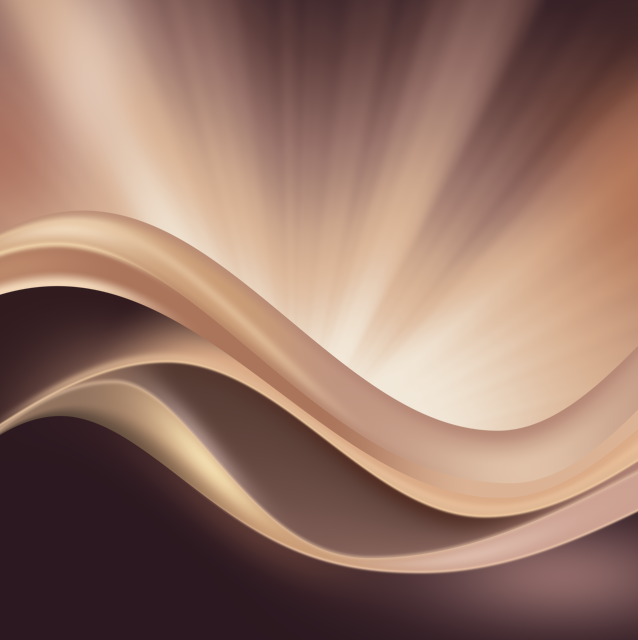
Reproduce this background procedurally as a Shadertoy shader.

```glsl
// Satin ribbons in bronze and cream sweep below a fan of soft light rays.
// Each ribbon edge is a stretched cosine; layers are painted from top to bottom,
// shaded by their relative depth between two edges, with Gaussian highlights.

const float PI = 3.14159265;
const vec3 CREAM = vec3(0.95, 0.91, 0.85);
const vec3 PEACH = vec3(0.86, 0.71, 0.59);
const vec3 TAN = vec3(0.79, 0.61, 0.46);
const vec3 BRONZE = vec3(0.67, 0.46, 0.36);
const vec3 MAUVE = vec3(0.59, 0.44, 0.41);
const vec3 UMBER = vec3(0.39, 0.26, 0.25);
const vec3 PLUM = vec3(0.17, 0.095, 0.125);

float bell(float d, float width) { return exp(-d * d / (width * width)); }

float spot(vec2 p, vec2 center, vec2 size) { return bell(length((p - center) / size), 1.0); }

float cover(float d) {
    float w = 0.8 / iResolution.y;
    return smoothstep(-w, w, d);
}

float depth(float y, float top, float bottom) {
    return clamp((top - y) / max(top - bottom, 0.002), 0.0, 1.0);
}

// One-dimensional gradient noise
float slope(float i) { return 2.0 * fract(sin(i * 127.1) * 437.58) - 1.0; }

float noise(float x) {
    float i = floor(x), f = fract(x);
    float u = f * f * f * (f * (f * 6.0 - 15.0) + 10.0);
    return mix(slope(i) * f, slope(i + 1.0) * (f - 1.0), u);
}

// Cosine from crest to trough; stretch sets the pace beyond each end
float wave(float x, vec2 crest, vec2 trough, float bias, vec2 stretch) {
    float t = (x - crest.x) / (trough.x - crest.x);
    float m = clamp(t, 0.0, 1.0);
    float phase = m + bias * m * (1.0 - m)
        + min(t, 0.0) * stretch.x + max(t - 1.0, 0.0) * stretch.y;
    return mix(trough.y, crest.y, 0.5 + 0.5 * cos(PI * phase));
}

// Light fan: the reach of the glow varies with the angle about a focus
vec3 lightRays(vec2 p, vec2 focus) {
    vec2 d = p - focus;
    float angle = atan(d.x, d.y);
    float reach = 0.64 + 0.34 * (1.0 - smoothstep(-0.4, 0.0, angle))
        + 0.5 * bell(angle + 0.49, 0.085) + 0.23 * bell(angle - 0.40, 0.10)
        + 0.35 * smoothstep(0.62, 0.88, angle)
        + 0.13 * noise(angle * 9.0 + 3.0) + 0.06 * noise(angle * 23.0);
    float s = length(d) / reach;
    vec3 col = mix(CREAM, PEACH, smoothstep(0.2, 0.52, s));
    col = mix(col, MAUVE, smoothstep(0.45, 0.85, s));
    col = mix(col, UMBER, smoothstep(0.75, 1.05, s));
    col = mix(col, vec3(0.2, 0.12, 0.145), smoothstep(0.95, 1.3, s));
    col = mix(col, vec3(0.72, 0.42, 0.26), 0.6 * spot(p, vec2(1.02, 0.70), vec2(0.15, 0.20)));
    col = mix(col, vec3(0.67, 0.40, 0.32), 0.6 * spot(p, vec2(0.0, 0.76), vec2(0.13, 0.14)));
    return mix(col, vec3(0.92, 0.86, 0.83), 0.45 * spot(p, vec2(0.14, 0.88), vec2(0.07, 0.15)));
}

// Broad upper face of the main ribbon
vec3 upperFace(vec2 p, float v) {
    vec3 col = mix(TAN, vec3(0.75, 0.58, 0.50), smoothstep(0.35, 0.55, p.x));
    col = mix(col, vec3(0.88, 0.76, 0.66), bell(p.x - 0.82, 0.16) * smoothstep(0.0, 0.7, v));
    col = mix(col, vec3(0.96, 0.88, 0.77), 0.85 * bell(p.x - 0.11, 0.12) * bell(v - 0.5, 0.4));
    float streak = bell(v - 0.35 - 1.1 * (p.x - 0.12), 0.13);
    col = mix(col, vec3(0.91, 0.78, 0.64), 0.6 * streak * (1.0 - smoothstep(0.4, 0.6, p.x)));
    col = mix(col, vec3(0.70, 0.52, 0.45), 0.65 * (1.0 - smoothstep(0.0, 0.3, v)));
    return mix(col, BRONZE, 0.5 * smoothstep(0.8, 1.0, v) * bell(p.x - 0.4, 0.2));
}

void mainImage(out vec4 fragColor, in vec2 fragCoord) {
    vec2 p = fragCoord / iResolution.xy;
    float x = p.x, y = p.y;

    // Ribbon edges
    float crown = wave(x, vec2(0.13, 0.671), vec2(0.78, 0.327), 0.0, vec2(1.0, 1.26));
    float fold = wave(x, vec2(0.09, 0.618), vec2(0.80, 0.245), 0.15, vec2(1.0, 1.33));
    float hem = wave(x, vec2(0.09, 0.553), vec2(0.785, 0.222), 0.0, vec2(1.0, 1.25));
    float lip = wave(x, vec2(0.262, 0.435), vec2(0.76, 0.193), 0.0, vec2(0.84, 0.855));
    float scarf = wave(x, vec2(0.18, 0.404), vec2(0.58, 0.128), 0.28, vec2(0.77, 0.47));
    float base = wave(x, vec2(0.095, 0.35), vec2(0.66, 0.106), 0.45, vec2(1.35, 0.72));
    float rightSide = smoothstep(0.45, 0.8, x);

    vec3 col = lightRays(p, vec2(0.46, 0.27));
    col = mix(col, upperFace(p, depth(y, crown, fold)), cover(crown - y));

    // Shaded turn of the main ribbon, with a bright rim at its left end
    float v = depth(y, fold, hem);
    vec3 turn = mix(BRONZE, vec3(0.86, 0.70, 0.58), smoothstep(0.5, 0.75, x));
    turn = mix(turn, vec3(0.79, 0.59, 0.46), 0.6 * bell(v - 0.45, 0.4) * (1.0 - smoothstep(0.0, 0.2, x)));
    turn = mix(turn, vec3(0.95, 0.84, 0.72), smoothstep(0.6, 0.95, v) * (1.0 - smoothstep(0.12, 0.32, x)));
    col = mix(col, turn, cover(fold - y));
    col = mix(col, vec3(0.97, 0.87, 0.70), 0.7 * bell(y - fold, 0.005) * (1.0 - smoothstep(0.12, 0.3, x)));

    // Dark veil that turns into a peach strip
    v = depth(y, hem, lip);
    vec3 veil = mix(vec3(0.19, 0.105, 0.12), vec3(0.57, 0.42, 0.36), v * v * smoothstep(-0.1, 0.2, x));
    veil = mix(veil, vec3(0.86, 0.67, 0.53), smoothstep(0.20, 0.40, x + 0.08 * v));
    veil = mix(veil, vec3(0.93, 0.78, 0.63), 0.6 * bell(v - 0.6, 0.25) * smoothstep(0.4, 0.6, x));
    col = mix(col, veil, cover(hem - y));
    col = mix(col, vec3(0.88, 0.73, 0.59), 0.65 * bell(y - lip - 0.006, 0.008) * smoothstep(-0.05, 0.12, x));

    // Hollow between the two ribbons
    v = depth(y, lip, scarf);
    vec3 hollow = mix(vec3(0.33, 0.23, 0.20), vec3(0.53, 0.39, 0.36), v * smoothstep(0.2, 0.6, x));
    hollow = mix(hollow, vec3(0.70, 0.52, 0.47), smoothstep(0.7, 1.0, x));
    hollow = mix(hollow, vec3(0.60, 0.46, 0.38), 1.0 - smoothstep(0.12, 0.28, x));
    hollow = mix(hollow, vec3(0.32, 0.16, 0.12), 0.75 * bell(y - lip, 0.025) * bell(x - 0.6, 0.25));
    hollow += 0.3 * bell(y - scarf, 0.03) * bell(x - 0.31, 0.09);
    col = mix(col, hollow, cover(lip - y));
    col = mix(col, vec3(0.96, 0.82, 0.65), 0.7 * bell(y - lip, 0.0025));

    // Champagne scarf
    v = depth(y, scarf, base);
    vec3 satin = mix(vec3(0.57, 0.45, 0.37), TAN, smoothstep(0.1, 0.35, x));
    satin = mix(satin, vec3(0.80, 0.63, 0.57), rightSide);
    satin = mix(satin, vec3(0.96, 0.88, 0.70), 0.9 * bell(x - 0.325, 0.085) * bell(v - 0.3, 0.38));
    satin = mix(satin, vec3(0.89, 0.77, 0.71), 0.7 * bell(x - 0.74, 0.14) * bell(v - 0.5, 0.35));
    satin *= 1.0 - 0.35 * smoothstep(0.5, 1.0, v) * (1.0 - smoothstep(0.2, 0.45, x));
    col = mix(col, satin, cover(scarf - y));
    col = mix(col, vec3(0.90, 0.77, 0.65), 0.5 * bell(y - scarf, 0.004));

    // Dark floor with a warm halo and a rosy glow
    vec3 ground = mix(PLUM, vec3(0.40, 0.25, 0.22), 0.8 * bell(y - base, 0.05) * bell(x - 0.40, 0.20));
    ground = mix(ground, vec3(0.60, 0.44, 0.43), 0.9 * spot(p, vec2(0.88, 0.10), vec2(0.22, 0.085)));
    col = mix(col, ground, cover(base - y));
    col = mix(col, vec3(0.93, 0.78, 0.66), 0.75 * bell(y - base, 0.0025) * smoothstep(0.25, 0.5, x));

    fragColor = vec4(clamp(col, 0.0, 1.0), 1.0);
}
```
